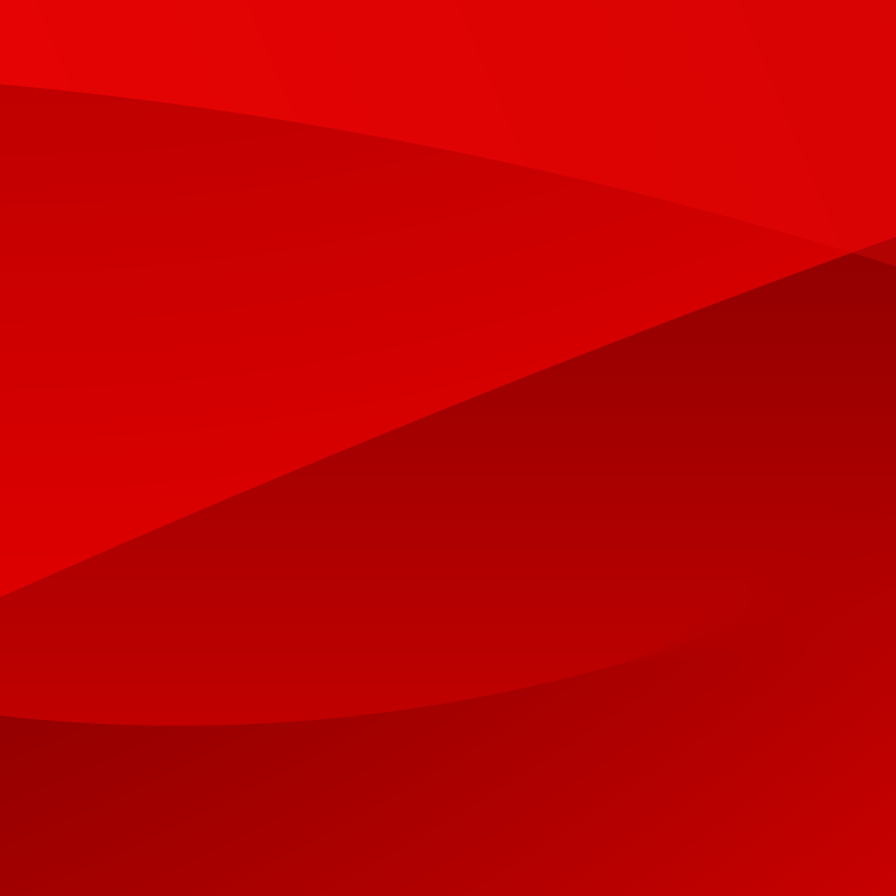
This background is drawn by a Shadertoy shader. Its source:

```glsl
// Layered red sheets: a bright backdrop crossed by three broad curved folds.
// Each fold is the area under a parabola, filled with its own soft gradient;
// the lowest fold melts into its neighbour towards the right.

#define EDGE_SOFTNESS 0.8
#define MELT_START 0.68
#define MELT_WIDTH 0.12
#define WARM_TINT 0.012

// Height of a parabola with the given start, slope and bend.
float curve(float x, float start, float slope, float bend) {
    return start + x * (slope + bend * x);
}

// 1 under the edge, 0 above it, with a transition of the given half width.
float below(float y, float edge, float halfWidth) {
    return 1.0 - smoothstep(-halfWidth, halfWidth, y - edge);
}

void mainImage(out vec4 fragColor, in vec2 fragCoord) {
    vec2 p = fragCoord / iResolution.xy;
    float depth = 1.0 - p.y;
    float soft = EDGE_SOFTNESS / iResolution.y;

    // Fold edges
    float upperEdge  = curve(p.x, 0.906, -0.0915, -0.1117);
    float middleEdge = curve(p.x, 0.3333, 0.4445, -0.0421);
    float lowerEdge  = curve(p.x - 0.2, 0.19, 0.0, 0.285);

    // Red level of each sheet
    float backdrop   = 0.898 - 0.05 * (p.x - 0.42 * depth);
    float upperFold  = 0.75 + 0.21 * (depth - 0.094) + 0.05 * p.x * p.x;
    float middleFold = 0.575 + 0.34 * (depth - 0.28);
    float lowerFold  = 0.585 + p.x * (0.10 + 0.05 * p.x) + 0.25 * (depth - 0.80);
    float overlap    = 0.70;

    // Coverage of each sheet
    float inUpper  = below(p.y, upperEdge, soft);
    float inMiddle = below(p.y, middleEdge, soft);
    float melt     = MELT_WIDTH * smoothstep(MELT_START, 1.0, p.x);
    float inLower  = below(p.y, lowerEdge, soft + melt);

    // Stack the sheets from back to front
    float red = mix(backdrop, upperFold, inUpper);
    red = mix(red, mix(overlap, middleFold, inUpper), inMiddle);
    red = mix(red, lowerFold, inLower);

    // Faint warmth on the bright backdrop and where its light shows through
    float warmth = WARM_TINT * (1.0 - inUpper);
    fragColor = vec4(red, warmth, warmth, 1.0);
}
```
